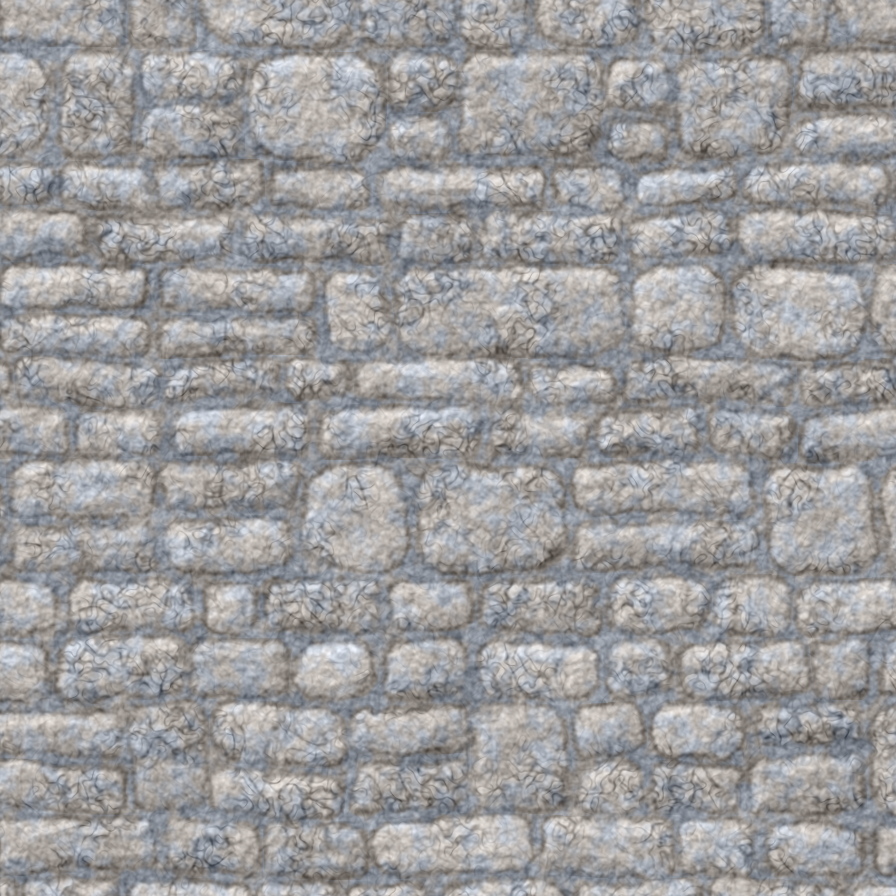
A Shadertoy shader for this texture:

```glsl
// A weathered rubble wall: courses of rough rounded stones in pale mortar.
// Stones are jittered round boxes in uneven courses; gradient noise adds
// relief, dark crinkled veins and a drift between warm and cool grey.

const int COURSES = 13;
const float COURSE_HEIGHT[COURSES] = float[](0.07, 0.07, 0.125, 0.075, 0.068,
    0.13, 0.058, 0.052, 0.11, 0.06, 0.052, 0.125, 0.15);
const float WALL_BOTTOM = -0.05;
const vec2 TO_LIGHT = vec2(-0.0012, 0.0025);
const vec3 WARM_SHIFT = vec3(0.024, -0.002, -0.024);
const vec3 COOL_SHIFT = vec3(-0.032, -0.005, 0.036);

float hash(vec2 p) {
    vec3 q = fract(p.xyx * 0.1031);
    q += dot(q, q.yzx + 33.33);
    return fract((q.x + q.y) * q.z);
}

float cornerSlope(vec2 cell, vec2 offset) {
    float angle = 6.2832 * hash(cell);
    return dot(vec2(cos(angle), sin(angle)), offset);
}

// Gradient noise, roughly -1 to 1
float gradNoise(vec2 p) {
    vec2 i = floor(p), f = p - i;
    vec2 u = f * f * f * (f * (f * 6.0 - 15.0) + 10.0);
    vec2 e = vec2(1.0, 0.0);
    float low = mix(cornerSlope(i, f), cornerSlope(i + e, f - e), u.x);
    float high = mix(cornerSlope(i + e.yx, f - e.yx),
                     cornerSlope(i + e.xx, f - e.xx), u.x);
    return 1.4 * mix(low, high, u.y);
}

float fbm(vec2 p, int octaves) {
    float sum = 0.0, amplitude = 1.0;
    for (int i = 0; i < octaves; i++) {
        sum += amplitude * gradNoise(p);
        p = mat2(0.8, 0.6, -0.6, 0.8) * p * 2.03 + 7.1;
        amplitude *= 0.52;
    }
    return sum;
}

// Thin crooked lines along the zero crossings of warped noise
float veins(vec2 p, float width) {
    p += 0.4 * vec2(gradNoise(p * 0.7), gradNoise(p * 0.7 + 17.0));
    return 1.0 - smoothstep(0.0, width, abs(gradNoise(p)));
}

float roundBox(vec2 p, vec2 extent, float radius) {
    vec2 q = abs(p) - extent + radius;
    return length(max(q, 0.0)) + min(max(q.x, q.y), 0.0) - radius;
}

// Position of the upright joint with the given index in a course
float jointAt(float index, float row) {
    return index + 0.62 * (hash(vec2(index, row * 7.0 + 3.0)) - 0.5);
}

// Signed distance to the nearest stone (x) and its random value (y)
vec2 stoneField(vec2 p) {
    vec2 q = p + 0.009 * vec2(gradNoise(p * 8.0), gradNoise(p * 6.0 + 31.0));

    // Course
    float bottom = WALL_BOTTOM, height = COURSE_HEIGHT[0], row = 0.0;
    for (int i = 0; i < COURSES; i++) {
        height = COURSE_HEIGHT[i];
        row = float(i);
        if (q.y < bottom + height || i == COURSES - 1) break;
        bottom += height;
    }

    // Stone along the course
    float width = 0.115 + 0.055 * hash(vec2(row, 5.0));
    float x = q.x / width + 9.0 * hash(vec2(row, 11.0));
    float index = floor(x);
    if (x < jointAt(index, row)) index -= 1.0;
    else if (x > jointAt(index + 1.0, row)) index += 1.0;
    float left = jointAt(index, row), right = jointAt(index + 1.0, row);

    // Some tall stones become two flat ones
    vec2 key = vec2(index, row * 3.0 + 40.0);
    if (height > 0.09 && hash(key + 70.0) < 0.35) {
        float cut = height * mix(0.4, 0.6, hash(key + 90.0));
        bool upper = q.y > bottom + cut;
        bottom += upper ? cut : 0.0;
        height = upper ? height - cut : cut;
        key.y += upper ? 1.0 : 0.0;
    }

    // Rounded, slightly tilted outline with a ragged edge
    float id = hash(key);
    float gap = 0.005 + 0.004 * hash(key + 20.0);
    vec2 extent = 0.5 * vec2((right - left) * width, height) - gap;
    vec2 local = vec2((x - 0.5 * (left + right)) * width, q.y - bottom - 0.5 * height);
    float tilt = 0.1 * (hash(key + 50.0) - 0.5);
    local += tilt * vec2(-local.y, local.x);
    float radius = mix(0.35, 0.75, id) * min(extent.x, extent.y);
    float ragged = 0.0045 * fbm(p * 26.0, 3);
    return vec2(roundBox(local, extent, radius) + ragged, id);
}

float surfaceHeight(vec2 p, float edge) {
    float dome = 1.0 - smoothstep(-0.018, 0.004, edge);
    return 0.011 * dome + 0.007 * fbm(p * 22.0, 4);
}

void mainImage(out vec4 fragColor, in vec2 fragCoord) {
    vec2 p = fragCoord / iResolution.y;
    vec2 stone = stoneField(p);
    float edge = stone.x;
    float inside = 1.0 - smoothstep(-0.004, 0.003, edge);
    float outline = exp(-pow((edge - 0.002) / 0.004, 2.0));
    outline *= 0.65 + 0.5 * gradNoise(p * 14.0 + 5.0);

    // Light from above
    vec2 lit = p + TO_LIGHT;
    float slope = (surfaceHeight(p, edge) - surfaceHeight(lit, stoneField(lit).x))
                / length(TO_LIGHT);

    // Brightness: base, blotchy crinkles, fine grain, dark joints
    float blotch = smoothstep(-0.3, 0.4, fbm(p * 13.0 + 60.0, 2));
    float crinkle = 0.6 * veins(p * 44.0, 0.24) + 0.55 * veins(p * 92.0 + 9.0, 0.36);
    float tone = mix(0.605, 0.72 + 0.07 * (stone.y - 0.5), inside);
    tone -= crinkle * mix(0.08, mix(0.08, 0.25, blotch), inside);
    tone += 0.04 * fbm(p * 9.0 + 3.0, 2) + 0.085 * fbm(p * 120.0, 2);
    tone += 0.13 * clamp(slope, -1.0, 1.0) - 0.11 * outline;

    // Colour drift
    float warmth = 0.7 * gradNoise(p * 27.0 + 80.0) + 0.5 * gradNoise(p * 70.0);
    warmth += 0.6 * outline - 0.3 * (1.0 - inside) + 0.08;
    vec3 shift = mix(COOL_SHIFT, WARM_SHIFT, smoothstep(-0.45, 0.45, warmth));
    fragColor = vec4(clamp(vec3(tone) + shift, 0.0, 1.0), 1.0);
}
```
